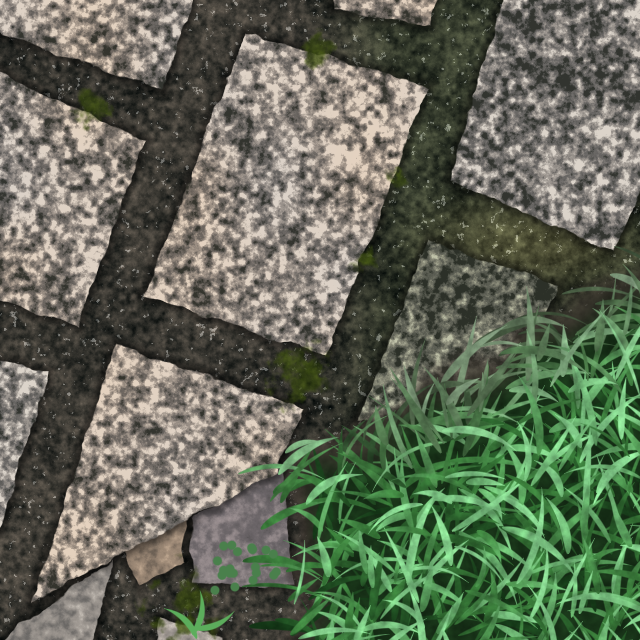
Reproduce this texture procedurally as a three.js fragment shader.

```glsl
// Weathered granite paving with dark mossy joints and a lawn at the lower right
varying vec2 vUv;

const float SOFT = 0.0014;
const float CELL = 0.1;

float hash(vec2 p) {
  vec3 q = fract(p.xyx * vec3(0.1031, 0.103, 0.0973));
  q += dot(q, q.yzx + 33.33);
  return fract((q.x + q.y) * q.z);
}

float noise(vec2 p) {
  vec2 i = floor(p), f = fract(p);
  f = f * f * (3.0 - 2.0 * f);
  return mix(mix(hash(i), hash(i + vec2(1, 0)), f.x),
             mix(hash(i + vec2(0, 1)), hash(i + vec2(1, 1)), f.x), f.y);
}

float fbm(vec2 p) {
  float sum = 0.0, amp = 0.53;
  for (int i = 0; i < 4; i++) {
    sum += amp * noise(p);
    p = mat2(1.6, 1.2, -1.2, 1.6) * p + 7.3;
    amp *= 0.5;
  }
  return sum;
}

// Signed distance to a line, positive on its left
float side(vec2 p, vec2 a, vec2 b) {
  vec2 d = normalize(b - a);
  return dot(p - a, vec2(-d.y, d.x));
}

// Convex quad, corners clockwise from the upper left
float quad(vec2 p, vec4 top, vec4 low) {
  return max(max(side(p, top.xy, top.zw), side(p, top.zw, low.xy)),
             max(side(p, low.xy, low.zw), side(p, low.zw, top.xy)));
}

vec3 granite(float tone) {
  vec3 col = mix(vec3(0.2, 0.21, 0.19), vec3(0.42, 0.41, 0.4), smoothstep(0.1, 0.38, tone));
  col = mix(col, vec3(0.61, 0.585, 0.56), smoothstep(0.36, 0.58, tone));
  return mix(col, vec3(0.88, 0.85, 0.81), smoothstep(0.55, 0.8, tone));
}

// Stone with a contact shadow
void lay(inout vec3 col, vec2 p, vec4 top, vec4 low, float tone, vec3 tint) {
  float d = quad(p, top, low);
  col *= mix(0.5, 1.0, smoothstep(-0.002, 0.018, d));
  col = mix(col, granite(tone) * tint, smoothstep(SOFT, -SOFT, d));
}

vec3 soil(vec2 p) {
  float fine = fbm(p * 110.0);
  vec3 col = mix(vec3(0.09, 0.1, 0.09), vec3(0.39, 0.36, 0.32), fbm(p * 14.0) * 0.7 + fine * 1.3 - 0.55);
  col *= mix(vec3(1), vec3(0.86, 1.0, 0.84), smoothstep(0.45, 0.65, p.x));
  float dry = smoothstep(0.2, 0.02, length((p - vec2(0.83, 0.62)) * vec2(0.8, 1.7)));
  return col + dry * vec3(0.13, 0.11, 0.06) + 0.3 * smoothstep(0.68, 0.8, fbm(p * 130.0 + 9.0));
}

float moss(vec2 p, float x, float y, float radius) {
  return smoothstep(1.0, 0.3, length(p - vec2(x, y)) / radius + (fbm(p * 45.0) - 0.5) * 2.2);
}

// Negative inside the lawn
float lawn(vec2 p) {
  float d = max((p.y - 0.3 - 0.58 * (p.x - 0.46)) * 0.86, 0.445 - p.x);
  return d + (noise(p * 18.0) - 0.5) * 0.04;
}

// Curved tapering leaf: coverage, then position along it
vec2 blade(vec2 p, vec2 centre, float angle, float len, float width, float bend) {
  float c = cos(angle), s = sin(angle);
  vec2 q = mat2(c, -s, s, c) * (p - centre);
  float t = clamp(q.x / len + 0.5, 0.0, 1.0);
  float across = abs(q.y - bend * len * (t - 0.5) * (t - 0.5));
  float w = width * 2.6 * sqrt(t) * (1.0 - t);
  return vec2(step(abs(q.x), len * 0.5) * smoothstep(SOFT, -SOFT, across - w), t);
}

vec3 grass(vec3 col, vec2 p) {
  float edge = lawn(p);
  if (edge > 0.13) return col;
  float grain = 0.65 + 0.7 * fbm(p * 60.0);
  vec3 litter = mix(vec3(0.22, 0.19, 0.17), vec3(0.09, 0.19, 0.09), smoothstep(-0.02, -0.1, edge));
  col = mix(col, litter * grain, smoothstep(0.0, -0.05, edge));
  for (int layer = 0; layer < 18; layer++) {
    float level = float(layer);
    vec2 shift = vec2(0.37, 0.61) * level;
    for (int k = 0; k < 9; k++) {
      vec2 cell = floor(p / CELL + shift) + vec2(mod(float(k), 3.0), floor(float(k) / 3.0)) - 1.0;
      vec2 seed = cell + level * 31.7 + 50.0;
      float r = hash(seed), s = hash(seed + 17.3), u = hash(seed + 41.9);
      vec2 centre = (cell + vec2(r, s) - shift) * CELL;
      float root = lawn(centre);
      if (root > -0.05 * u) continue;
      float angle = noise(centre * 5.0) * 3.0 + u * 3.0 - 1.4;
      vec2 b = blade(p, centre, angle, mix(0.06, 0.16, s), mix(0.0025, 0.007, r), (u - 0.5) * 1.2);
      float light = level * 0.03 + fract(r * 7.0 + u) * 0.65 + b.y * 0.2 - 0.15;
      vec3 leaf = mix(vec3(0.08, 0.22, 0.09), vec3(0.22, 0.47, 0.22), smoothstep(0.0, 0.5, light));
      leaf = mix(leaf, vec3(0.51, 0.8, 0.54), smoothstep(0.4, 0.95, light));
      float dull = smoothstep(-0.17, -0.03, root) * smoothstep(0.22, 0.4, centre.y);
      col = mix(col, mix(leaf, vec3(0.26, 0.3, 0.23) + light * 0.3, dull * 0.75) * grain, b.x);
    }
  }
  return col;
}

void main() {
  vec2 p = vUv;
  vec2 w = p + (vec2(fbm(p * 35.0), fbm(p * 35.0 + 40.0)) - 0.5) * 0.014;
  float tone = 0.52 + (fbm(p * 9.0) - 0.5) * 0.4 + (fbm(p * 95.0) - 0.5) * 1.35;
  float slate = 0.28 + tone * 0.3;
  vec3 warm = mix(vec3(0.97, 0.97, 0.98), vec3(1.03, 0.97, 0.91), noise(p * 7.0)), grey = vec3(0.98);
  vec3 col = soil(p);
  // Broken pieces
  lay(col, w, vec4(0.3, 0.19, 0.44, 0.275), vec4(0.46, 0.085, 0.3, 0.09), slate, vec3(0.98, 0.95, 1));
  lay(col, w, vec4(0.19, 0.14, 0.29, 0.19), vec4(0.285, 0.125, 0.22, 0.085), slate + 0.1, vec3(1, 0.91, 0.82));
  lay(col, w, vec4(0, 0, 0.175, 0.125), vec4(0.14, -0.03, 0, -0.03), slate + 0.1, grey);
  lay(col, w, vec4(0.25, 0.035, 0.345, 0.005), vec4(0.33, -0.05, 0.235, -0.03), slate + 0.2, warm);
  // Paving stones
  lay(col, w, vec4(-0.1, 1.1, 0.34, 1.1), vec4(0.25, 0.861, -0.1, 0.983), tone, warm);
  lay(col, w, vec4(-0.1, 0.934, 0.226, 0.778), vec4(0.122, 0.492, -0.1, 0.56), tone, warm);
  lay(col, w, vec4(0.382, 0.947, 0.669, 0.864), vec4(0.507, 0.445, 0.227, 0.538), tone, warm);
  lay(col, w, vec4(0.815, 1.1, 1.19, 1.1), vec4(0.957, 0.608, 0.702, 0.72), tone + 0.25 * p.x - 0.26, grey);
  lay(col, w, vec4(0.667, 0.624, 0.87, 0.555), vec4(0.8, 0.33, 0.56, 0.34), tone - 0.1, vec3(0.86, 0.9, 0.82));
  lay(col, w, vec4(0.183, 0.461, 0.475, 0.362), vec4(0.43, 0.262, 0.05, 0.06), tone, warm);
  lay(col, w, vec4(-0.1, 0.465, 0.078, 0.418), vec4(0, 0.175, -0.1, 0.1), tone, grey);
  lay(col, w, vec4(0.51, 1.05, 0.69, 1.05), vec4(0.674, 0.96, 0.52, 0.985), tone, warm);
  // Moss
  float m = moss(p, 0.475, 0.415, 0.05) + moss(p, 0.29, 0.05, 0.05) + moss(p, 0.145, 0.835, 0.03);
  m += moss(p, 0.5, 0.915, 0.025) + moss(p, 0.626, 0.72, 0.02) + moss(p, 0.57, 0.59, 0.022);
  col = mix(col, mix(vec3(0.1, 0.14, 0.04), vec3(0.34, 0.42, 0.1), fbm(p * 95.0)), min(m, 1.0) * 0.8);
  // Lawn and seedlings
  col = grass(col, p);
  for (int i = 0; i < 20; i++) {
    vec2 id = vec2(float(i), 3);
    vec2 centre = vec2(0.335, 0.075) + vec2(hash(id), hash(id + 9.0)) * vec2(0.1, 0.08);
    col = mix(col, vec3(0.29, 0.5, 0.3), smoothstep(SOFT, -SOFT, length(p - centre) - 0.007));
  }
  for (int i = 0; i < 3; i++) {
    float a = float(i) + 0.4;
    col = mix(col, vec3(0.36, 0.68, 0.36), blade(p, vec2(0.31, 0.012) + 0.03 * vec2(cos(a), sin(a)), a, 0.07, 0.005, 0.5).x);
  }
  gl_FragColor = vec4(col, 1);
}
```
